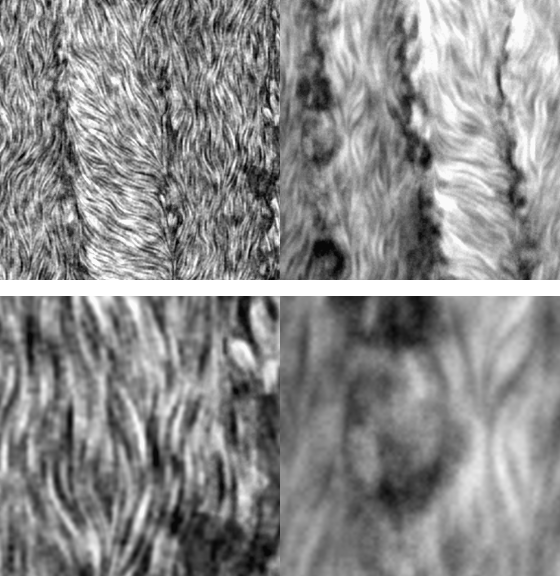
Top: the whole. Bottom: its middle third, enlarged.
A Shadertoy shader for this texture:

```glsl
float hash(vec2 p) {
    vec3 q = fract(vec3(p.xyx) * 0.1031);
    q += dot(q, q.yzx + 33.33);
    return fract((q.x + q.y) * q.z);
}

float noise(vec2 p) {
    vec2 i = floor(p), f = fract(p);
    f = f * f * (3.0 - 2.0 * f);
    return mix(mix(hash(i), hash(i + vec2(1, 0)), f.x),
               mix(hash(i + vec2(0, 1)), hash(i + vec2(1, 1)), f.x), f.y);
}

float fbm(vec2 p) {
    float sum = 0.0, amp = 0.533;
    for (int i = 0; i < 4; i++) {
        sum += amp * noise(p);
        p = p * 2.03 + 17.3;
        amp *= 0.5;
    }
    return sum;
}

// Horizontal places of three slanting, wavering creases
vec3 creases(float y, vec3 top, vec3 bottom, float seed) {
    vec3 sway = vec3(noise(vec2(y * 6.0, seed)), noise(vec2(y * 6.0, seed + 5.0)),
                     noise(vec2(y * 6.0, seed + 9.0)));
    return mix(bottom, top, y) + 0.03 * (sway - 0.5);
}

// Hair direction: steep outside the lane, swept sideways inside it
vec2 hairFlow(vec2 p, vec2 laneTop, vec2 laneBottom, float seed) {
    vec2 lane = mix(laneBottom, laneTop, p.y);
    float s = (p.x - lane.x) / (lane.y - lane.x);
    float inside = smoothstep(-0.05, 0.35, s) * (1.0 - smoothstep(0.75, 1.08, s));
    float swept = mix(-0.3, -1.1, smoothstep(0.2, 0.9, p.y));
    float swirl = 0.7 * (noise(p * vec2(7.0, 5.0) + seed) - 0.5)
                + 0.9 * (noise(p * vec2(22.0, 15.0) + seed + 40.0) - 0.5);
    float angle = mix(-1.7, swept, inside) + 1.1 * swirl;
    return vec2(cos(angle), sin(angle));
}

// Fine and coarse grain smeared along the hair, centred on zero
vec2 strands(vec2 p, vec2 laneTop, vec2 laneBottom, float freq, float reach, float seed) {
    const int STEPS = 10;
    vec2 sum = vec2(0.0);
    float total = 0.0;
    for (int side = -1; side <= 1; side += 2) {
        vec2 q = p;
        for (int i = 0; i < STEPS; i++) {
            float w = 1.0 - float(i) / float(STEPS);
            sum += w * (vec2(noise(q * freq + seed), noise(q * freq * 0.4 + seed + 70.0)) - 0.5);
            total += w;
            q += float(side) * reach / float(STEPS) * hairFlow(q, laneTop, laneBottom, seed);
        }
    }
    return sum / total;
}

// Shadow beside a crease, fading more quickly on its right
float valley(float d, float width, float softness) {
    return smoothstep(-width * (1.0 + softness), 0.0, d)
         * (1.0 - smoothstep(-0.2 * width, (0.4 + softness) * width, d));
}

float crestLight(float d, float width) {
    float t = (d - 1.8 * width) / (1.5 * width);
    return exp(-t * t);
}

float pelt(vec2 p, vec3 top, vec3 bottom, vec3 widths, float freq, float reach,
           vec2 gain, float shadow, float softness, float seed) {
    vec2 hair = strands(p, top.xy, bottom.xy, freq, reach, seed);
    vec3 edge = creases(p.y, top, bottom, seed);
    float ragged = 0.06 * (fbm(p * vec2(24.0, 13.0) + seed) - 0.5) + 0.12 * hair.y;

    // Broad light, strongest in the swept lane
    float inLane = smoothstep(-0.02, 0.08, p.x - edge.x)
                 * (1.0 - smoothstep(-0.1, 0.04, p.x - edge.y));
    float tone = 0.545 + 0.11 * inLane + 0.3 * (fbm(p * vec2(7.0, 5.0) + seed + 30.0) - 0.5);
    tone += dot(hair, gain);

    // Broken shadows and lit crests
    for (int i = 0; i < 3; i++) {
        float d = p.x - edge[i] + ragged;
        float w = widths[i] * mix(1.3, 0.8, p.y);
        float broken = smoothstep(0.25, 0.65, noise(vec2(p.y * 9.0, seed + float(i) * 7.0)));
        float depth = shadow * mix(0.35, 1.0, broken) * mix(1.0, 0.75, p.y);
        tone += 0.09 * crestLight(d, w);
        tone *= 1.0 - depth * valley(d, w, softness);

        // Tufted clumps along the crease
        float near = exp(-d * d / (w * w * 2.5));
        tone += 0.5 * near * (fbm(p * freq * 0.45 + seed) - 0.5);
    }
    return tone;
}

void mainImage(out vec4 fragColor, in vec2 fragCoord) {
    vec2 p = fragCoord / iResolution.y;
    float halfWidth = 0.5 * iResolution.x / iResolution.y;
    float tone;

    if (p.x < halfWidth) {
        // Crisp coat with dark flecks towards its right edge
        tone = pelt(p, vec3(0.18, 0.54, 0.97), vec3(0.285, 0.63, 0.94),
                    vec3(0.045, 0.035, 0.035), 128.0, 0.032, vec2(1.45, 0.3), 0.72, 0.2, 3.0);
        float fleck = smoothstep(0.57, 0.7, fbm(p * vec2(13.0, 11.0) + 61.0));
        tone *= 1.0 - fleck * mix(0.2, 0.55, smoothstep(0.72, 0.9, p.x));
        tone += 0.16 * (noise(p * 150.0 + 9.0) - 0.5);
    } else {
        // Soft coat, darker at lower left and pale at upper right
        vec2 q = p - vec2(halfWidth, 0.0);
        tone = pelt(q, vec3(0.42, 0.79, 0.12), vec3(0.55, 0.87, 0.19),
                    vec3(0.05, 0.035, 0.05), 72.0, 0.06, vec2(0.75, 0.5), 0.9, 0.8, 21.0);
        tone += 0.04 + 0.2 * (q.x + q.y - 0.85);
        tone += 0.06 * (noise(q * 190.0) - 0.5);
    }
    fragColor = vec4(vec3(clamp(tone, 0.03, 0.98)), 1.0);
}
```
